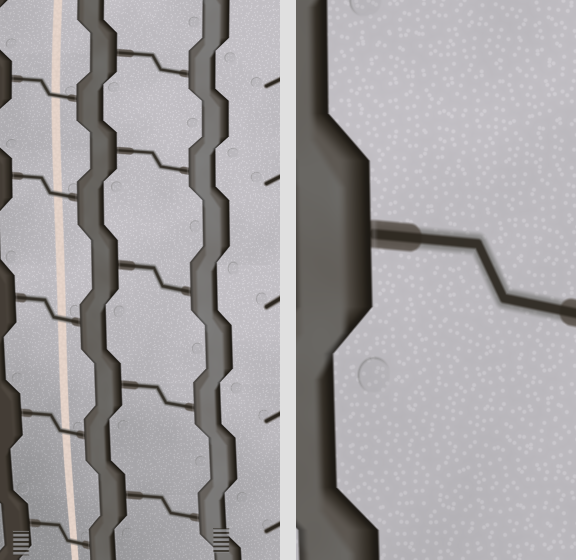
Left: the whole. Right: its middle third, enlarged.
Reproduce this texture procedurally as a WebGL 1 fragment shader.

```glsl
precision highp float;
uniform vec2 u_resolution;

const float PERIOD = 0.393;
const vec3 LIGHT = vec3(0.75, 0.74, 0.76);
const vec3 GREY = vec3(0.58, 0.58, 0.59);
const vec3 FLOOR = vec3(0.44, 0.44, 0.43);
const vec3 BROWN = vec3(0.33, 0.30, 0.27);
const vec3 DARK = vec3(0.17, 0.15, 0.12);
const vec3 CREAM = vec3(0.91, 0.84, 0.80);

float hash(vec2 p) {
  return fract(sin(dot(p, vec2(127.1, 311.7))) * 4375.85);
}

// Distance to the nearest scattered cell point
float cellular(vec2 p) {
  vec2 cell = floor(p);
  float nearest = 1.0;
  for (int j = -1; j <= 1; j++) {
    for (int i = -1; i <= 1; i++) {
      vec2 c = cell + vec2(float(i), float(j));
      vec2 point = c + vec2(hash(c), hash(c + 19.3));
      nearest = min(nearest, length(p - point));
    }
  }
  return nearest;
}

float clouds(vec2 p) {
  float sum = 0.0;
  float amp = 0.5;
  for (int i = 0; i < 4; i++) {
    sum += amp * sin(p.x + 1.3 * sin(p.y)) * sin(p.y + 0.7);
    p = mat2(1.5, 1.1, -1.1, 1.5) * p + 2.1;
    amp *= 0.55;
  }
  return sum;
}

float fill(float d, float soft) {
  return 1.0 - smoothstep(-soft, soft, d);
}

float segment(vec2 p, vec2 a, vec2 b) {
  vec2 ab = b - a;
  return length(p - a - ab * clamp(dot(p - a, ab) / dot(ab, ab), 0.0, 1.0));
}

// Trapezoid wave, +1 at whole phases
float zigzag(float t) {
  return clamp(4.0 * (4.0 * abs(fract(t) - 0.5) - 1.0), -1.0, 1.0);
}

// Coordinates inside one repeat, centred on its phase
vec2 repeatCell(float x, float t) {
  return vec2(x, (fract(t + 0.5) - 0.5) * PERIOD);
}

// Zigzag channel with walls, a lit floor and a shaded right side
vec3 groove(vec3 col, float x, float centre, float t, vec3 base, float soft) {
  float halfWidth = 0.048;
  float c = x - centre - 0.024 * zigzag(t);
  float inner = x - centre + 0.005 - 0.017 * zigzag(t - 0.07);
  float s = c / halfWidth;
  vec3 wall = mix(mix(BROWN, base, 0.45), DARK, smoothstep(0.2, 0.9, s));
  vec3 inside = mix(wall, base, fill(abs(inner) - 0.027, 0.007));
  inside *= 1.0 - 0.35 * smoothstep(0.72, 0.98, abs(s));
  float rim = fill(abs(abs(c) - halfWidth - 0.004) - 0.002, 0.004);
  col = mix(col, LIGHT, 0.25 * rim);
  return mix(col, inside, fill(abs(c) - halfWidth, soft));
}

// Stepped cut across a rib, with wide brown mouths at both ends
vec3 sipe(vec3 col, vec2 q, float x0, float x1, float soft) {
  vec2 a = vec2(x0, 0.0);
  vec2 b = vec2(mix(x0, x1, 0.47), 0.010);
  vec2 c = vec2(mix(x0, x1, 0.58), 0.065);
  vec2 d = vec2(x1, 0.085);
  float line = min(segment(q, a, b), min(segment(q, b, c), segment(q, c, d)));
  float mouth = min(segment(q, a, mix(a, b, 0.35)), segment(q, mix(c, d, 0.72), d));
  col = mix(col, FLOOR, 0.7 * fill(line - 0.010, 0.004));
  col = mix(col, BROWN, 0.85 * fill(mouth - 0.014, soft));
  return mix(col, DARK, 0.9 * fill(line - 0.005, soft));
}

// Moulded ring with a lit lower edge
vec3 pip(vec3 col, float x, float t, float centre, float soft) {
  float id = floor(t + 0.5);
  vec2 q = repeatCell(x - centre, t);
  q += 0.014 * (vec2(hash(vec2(id, centre)), hash(vec2(centre, id))) - 0.5);
  float r = length(q);
  float ring = fill(abs(r - 0.019) - 0.001, soft);
  float tone = smoothstep(-0.02, 0.02, q.x + q.y);
  col = mix(col, GREY, 0.15 * fill(r - 0.019, soft));
  return mix(col, mix(FLOOR, LIGHT, tone), 0.5 * ring);
}

// Short stack of ribs on a groove floor
vec3 ladder(vec3 col, vec2 p, vec2 centre, float soft) {
  vec2 d = abs(p - centre) - vec2(0.028, 0.043);
  float bars = smoothstep(0.15, 0.45, abs(fract(p.y * 62.0) - 0.5));
  return mix(col, mix(GREY, DARK, bars), 0.85 * fill(max(d.x, d.y), soft));
}

void main() {
  vec2 uv = gl_FragCoord.xy / u_resolution;
  vec2 p = vec2(uv.x, 2.0 * (1.0 - uv.y));
  float soft = max(1.0 / u_resolution.x, 0.002);

  // Bowed ribs and uneven spacing around the curved tread
  float bow = 0.0292 * (p.y - 0.39) * (p.y - 0.39);
  float x = p.x - bow * mix(1.0, 0.6, smoothstep(0.2, 0.36, p.x));
  float bulge = (p.y - 0.69) / 0.34;
  float t = (p.y - 0.195) / PERIOD + 0.16 * exp(-bulge * bulge);

  // Worn rubber
  float lit = 1.05 - 1.1 * smoothstep(0.9, 2.1, p.y) * (1.0 - 0.6 * p.x);
  lit += 0.22 * clouds(p * 7.0) - 0.3 * (1.0 - smoothstep(0.0, 0.38, p.x));
  lit += 0.14 * (hash(vec2(floor(t), floor(x * 2.7))) - 0.5);
  vec3 col = mix(GREY, LIGHT, clamp(lit, -0.5, 1.1));
  float grit = cellular(p * 85.0);
  col += 0.05 * (1.0 - smoothstep(0.1, 0.3, grit)) - 0.012 * grit;

  // Rings on each rib
  col = pip(col, x, t - 0.93, 0.035, soft);
  col = pip(col, x, t - 0.38, 0.255, soft);
  col = pip(col, x, t - 0.36, 0.412, soft);
  col = pip(col, x, t - 0.70, 0.692, soft);
  col = pip(col, x, t - 0.04, 0.828, soft);
  col = pip(col, x, t - 0.28, 0.920, soft);

  // Painted stripe, then cuts and grooves
  float stripe = abs(x - 0.203 + 0.004 * sin(p.y * 5.0)) - 0.015;
  col = mix(col, CREAM * (1.0 - 0.05 * grit), fill(stripe, soft));
  col = sipe(col, repeatCell(x, t - 0.25), 0.025, 0.285, soft);
  col = sipe(col, repeatCell(x, t), 0.420, 0.685, soft);
  vec2 edge = repeatCell(p.x, t - 0.33);
  float cut = segment(edge, vec2(0.952, 0.0), vec2(1.03, -0.042));
  col = mix(col, BROWN, 0.6 * fill(cut - 0.010, 0.004));
  col = mix(col, DARK, fill(cut - 0.006, soft));

  vec3 deep = mix(BROWN, FLOOR, 0.7 + 0.3 * clouds(p * 11.0));
  col = groove(col, x, -0.03, t - 0.27, mix(DARK, BROWN, 0.6), soft);
  col = groove(col, x, 0.345, t, deep, soft);
  col = groove(col, x, 0.745, t - 0.67, mix(deep, GREY, 0.4), soft);
  col = ladder(col, p, vec2(0.075, 1.94), soft);
  col = ladder(col, p, vec2(0.790, 1.93), soft);
  gl_FragColor = vec4(clamp(col, 0.0, 1.0), 1.0);
}
```
